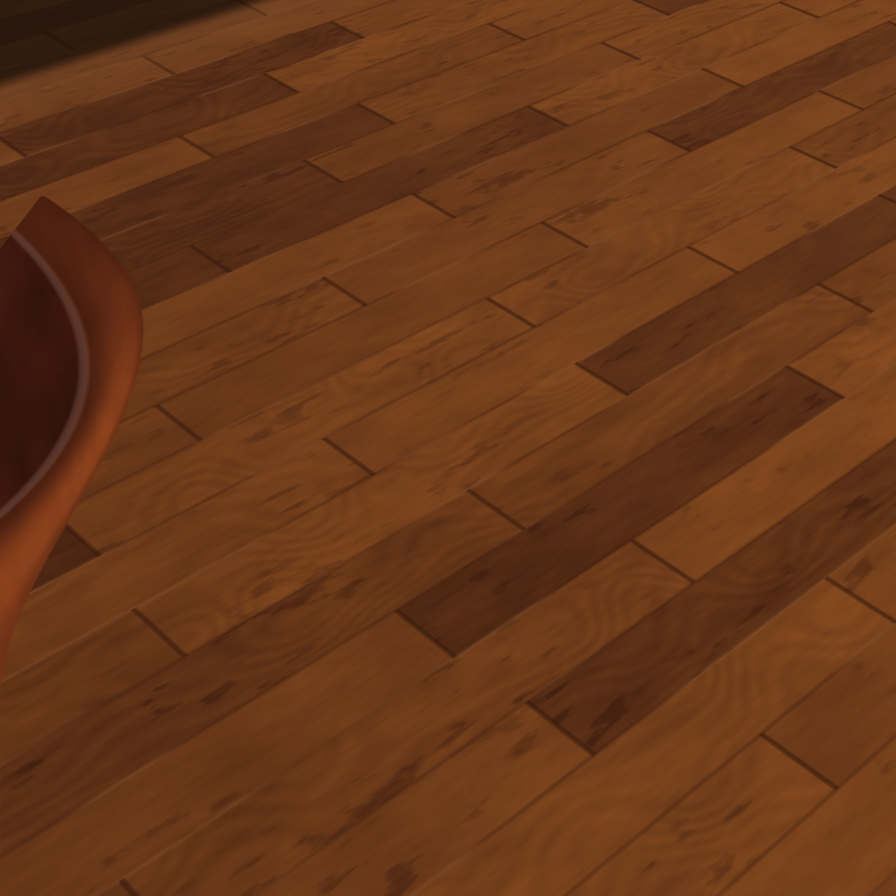
Write a WebGL 2 fragment shader that draws this texture.

```glsl
#version 300 es
precision highp float;
// A stained plank floor seen at an angle, with a curved wooden chair rim at left.
// Two vanishing points turn the canvas into plank rows and lengths; hashes vary
// the stain and joints of each plank, and stretched noise draws grain and flecks.

uniform vec2 u_resolution;
out vec4 fragColor;

const vec2 VANISH_ALONG = vec2(2.80, 1.794);
const vec2 VANISH_ACROSS = vec2(-1.702, 2.021);
const float HORIZON_TILT = 0.0503;
const float PLANK_WIDTH = 0.085;
const float PLANK_LENGTH = 0.64;
const float PLANK_ASPECT = 6.5;

const vec3 STAIN_DARK = vec3(0.27, 0.13, 0.065);
const vec3 STAIN_LIGHT = vec3(0.57, 0.32, 0.13);
const vec3 HAZE = vec3(0.50, 0.31, 0.18);
const vec3 CHAIR_INSIDE = vec3(0.20, 0.075, 0.045);
const vec3 CHAIR_DARK = vec3(0.29, 0.12, 0.06);
const vec3 CHAIR_LIGHT = vec3(0.54, 0.25, 0.11);
const vec3 CHAIR_GLINT = vec3(0.43, 0.29, 0.25);

float hash(vec2 p) {
  vec3 q = fract(vec3(p.xyx) * 0.1031);
  q += dot(q, q.yzx + 33.33);
  return fract((q.x + q.y) * q.z);
}

float noise(vec2 p) {
  vec2 i = floor(p), f = fract(p);
  f = f * f * (3.0 - 2.0 * f);
  return mix(mix(hash(i), hash(i + vec2(1, 0)), f.x),
             mix(hash(i + vec2(0, 1)), hash(i + vec2(1, 1)), f.x), f.y);
}

float fbm(vec2 p) {
  float sum = 0.0, weight = 0.5;
  for (int i = 0; i < 4; i++) {
    sum += weight * noise(p);
    p = p * 2.03 + 17.1;
    weight *= 0.5;
  }
  return sum / 0.9375;
}

// Soft line around zero, widened to at least one screen sample
float line(float d, float halfWidth, float blur) {
  return 1.0 - smoothstep(halfWidth * 0.3, halfWidth + blur, abs(d));
}

// Floor coordinates: x runs along the planks, y counts rows
vec2 floorPlane(vec2 p) {
  vec2 a = VANISH_ALONG - p;
  vec2 b = vec2(p.x - VANISH_ACROSS.x, VANISH_ACROSS.y - p.y);
  float across = a.x / (a.y + HORIZON_TILT * a.x);
  float along = b.x / (b.y - HORIZON_TILT * b.x);
  return vec2(along / PLANK_LENGTH, (across - 1.31) / PLANK_WIDTH);
}

// Stain tone of the wood, from 0 dark to 1 light
float woodTone(vec2 plank, vec2 grain) {
  float stain = hash(plank + 40.0);
  float tone = 0.53 + 0.28 * (stain - 0.5) - 0.20 * step(stain, 0.2);
  vec2 g = grain + vec2(hash(plank + 9.0), hash(plank + 23.0)) * 50.0;
  tone += 0.34 * (fbm(g * vec2(0.9, 2.2)) - 0.5);
  tone += 0.15 * (fbm(g * vec2(3.5, 17.0)) - 0.5);
  float flecks = smoothstep(0.62, 0.80, fbm(g * vec2(2.1, 6.5) + 31.0));
  tone -= 0.26 * flecks * smoothstep(0.3, 0.65, noise(g * vec2(0.5, 0.8)));
  float figured = step(0.65, hash(plank + 71.0));
  float rings = sin(38.0 * (g.y * 0.5 + 0.7 * noise(g * vec2(1.0, 1.4))));
  return tone + 0.045 * figured * rings;
}

vec3 woodFloor(vec2 p) {
  vec2 uv = floorPlane(p);
  vec2 blur = fwidth(uv);
  float row = floor(uv.y);
  float along = uv.x - 1.62 - 0.42 * row - 0.24 * (hash(vec2(row + 60.0, 5.0)) - 0.5);
  vec2 plank = vec2(floor(along), row) + 60.0;
  float tone = woodTone(plank, vec2(along * PLANK_ASPECT, uv.y));

  // Light from the right, dimmer low on the left
  tone += 0.20 * (p.x - 0.5) - 0.08 * (1.0 - p.y) * (1.0 - p.x);
  vec3 color = mix(STAIN_DARK, STAIN_LIGHT, clamp(tone, 0.0, 1.1));
  color = mix(color, HAZE, 0.15 * smoothstep(0.3, 1.0, p.y));

  // Seams: dark joints, with broken pale glints along the sides
  float side = line(uv.y - round(uv.y), 0.025, blur.y);
  float end = line(along - round(along), 0.005, blur.x);
  float glint = smoothstep(0.4, 0.75, noise(vec2(uv.x * 5.0, round(uv.y) * 7.3) + 80.0));
  color = mix(color, mix(STAIN_DARK, HAZE, glint), 0.38 * side);
  color = mix(color, STAIN_DARK * 0.8, 0.6 * end);

  // Bright strip and shadow at the far corner
  float strip = smoothstep(14.6, 16.2, uv.y);
  color = mix(color, HAZE, 0.35 * strip);
  return color * mix(1.0, 0.42, smoothstep(16.3, 16.9, uv.y));
}

// Adds the chair: an outer curve and an inner bowl, both as functions of height
vec3 addChair(vec3 color, vec2 p, float blur) {
  float rise = (p.y - 0.635) / 0.146;
  float outer = 0.16 - (rise > 0.0 ? 0.11 * rise * rise
                                   : 0.16 * smoothstep(0.0, 0.42, 0.635 - p.y));
  float bowl = 0.094 - 3.5 * (p.y - 0.59) * (p.y - 0.59);
  float top = min(0.781 - p.y, 0.722 + 1.3 * p.x - p.y);
  float cover = smoothstep(-blur, blur, min(outer - p.x, top));

  float rimPos = clamp((p.x - bowl) / max(outer - bowl, 0.01), 0.0, 1.0);
  float sheen = smoothstep(0.1, 0.75, rimPos) * smoothstep(0.80, 0.50, p.y);
  vec3 rim = mix(CHAIR_DARK, CHAIR_LIGHT, sheen * (1.0 - 0.45 * smoothstep(0.85, 1.0, rimPos)));
  rim *= 0.92 + 0.16 * fbm(p * vec2(60.0, 25.0));
  vec3 inside = CHAIR_INSIDE * (0.75 + 0.7 * fbm(p * vec2(22.0, 9.0)));
  vec3 chair = mix(rim, inside, smoothstep(-0.004, 0.004, bowl - p.x));
  chair = mix(chair, CHAIR_GLINT, 0.55 * line(p.x - bowl, 0.008, blur));
  return mix(color, chair, cover);
}

void main() {
  vec2 p = gl_FragCoord.xy / u_resolution;
  vec3 color = addChair(woodFloor(p), p, 1.2 / u_resolution.y);
  fragColor = vec4(color, 1.0);
}
```
